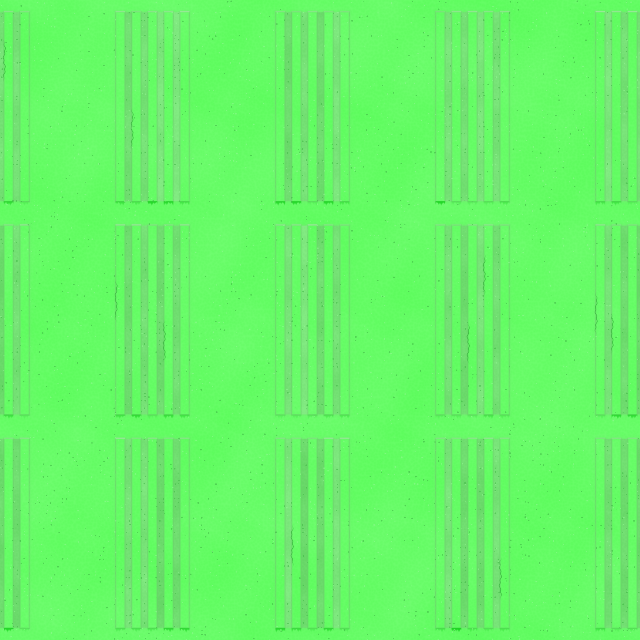
Reproduce this pattern procedurally as a three.js fragment shader.

```glsl
// Worn green sheet stamped with 4 x 3 groups of five tall thin bars.
// Each group is a repeated box distance; hashed tone, drips and cracks vary the
// bars, while wrapped cellular specks and whole-period sines keep it tiling.

#define GROUPS vec2(4.0, 3.0)
#define SHIFT 0.547
#define PITCH 0.0251
#define HALF_W 0.0066
#define HALF_H 0.1476
#define SOFT 0.0009
#define LINE 0.0011
#define GRAIN 0.035
#define DRIP_LEN 0.0085
#define CRACK_ODDS 0.22
#define TAU 6.2831853

varying vec2 vUv;

float hash(vec2 p) {
  return fract(sin(dot(p, vec2(127.1, 311.7))) * 43758.5453);
}

float inside(float d) {
  return 1.0 - smoothstep(-SOFT, SOFT, d);
}

// Wrapped cellular noise: distance to the nearest jittered point.
float cellular(vec2 uv, float n) {
  vec2 p = uv * n, base = floor(p);
  float near = 2.0;
  for (int j = -1; j <= 1; j++) {
    for (int i = -1; i <= 1; i++) {
      vec2 c = base + vec2(float(i), float(j));
      vec2 w = mod(c, n);
      vec2 point = c + vec2(hash(w), hash(w + 51.3));
      near = min(near, length(p - point));
    }
  }
  return near;
}

// Sparse round specks, one possible per cell.
float specks(vec2 uv, float n, float odds) {
  vec2 p = uv * n, c = mod(floor(p), n);
  vec2 point = 0.3 + 0.4 * vec2(hash(c + 7.1), hash(c + 19.7));
  float radius = 0.12 + 0.18 * hash(c + 3.3);
  float dotMask = 1.0 - smoothstep(radius * 0.5, radius, length(fract(p) - point));
  return dotMask * step(hash(c + 33.9), odds);
}

// Broad cloudiness from sines with whole periods.
float mottle(vec2 uv) {
  vec2 a = TAU * uv;
  float s = sin(2.0 * a.x + a.y + 1.5 * sin(3.0 * a.y - a.x));
  s += 0.6 * sin(5.0 * a.y - 3.0 * a.x + 2.0 * sin(4.0 * a.x));
  s += 0.4 * sin(9.0 * a.x + 7.0 * a.y + 2.0 * sin(6.0 * a.y));
  return 0.5 + 0.25 * s;
}

void main() {
  // Group and bar coordinates, in canvas units
  vec2 q = vUv * GROUPS + vec2(SHIFT, 0.0);
  vec2 id = mod(floor(q), GROUPS);
  vec2 d = (fract(q) - 0.5) / GROUPS;
  float bar = clamp(floor(d.x / PITCH + 0.5), -2.0, 2.0);
  float x = d.x - bar * PITCH;
  float gap = floor(d.x / PITCH);
  vec2 barId = id * 11.0 + vec2(bar, 5.0);
  float rowDist = abs(d.y) - HALF_H;
  float barDist = max(abs(x) - HALF_W, rowDist);
  float groupDist = max(abs(d.x) - 2.0 * PITCH - HALF_W, rowDist);

  // Ground
  float fine = cellular(vUv, 240.0) - 0.5;
  float cloud = mottle(vUv);
  vec3 col = mix(vec3(0.375, 0.99, 0.375), vec3(0.425, 0.99, 0.425), cloud);
  col += vec3(1.0, 0.15, 1.0) * fine * GRAIN;

  // Shaded gaps, each with its own tone and vertical streaks
  float seed = hash(id * 7.0 + vec2(gap, 2.0));
  float streak = sin(d.y * 45.0 + seed * 40.0) + 0.6 * sin(d.y * 130.0 + seed * 90.0);
  float tone = clamp(0.7 * seed + 0.15 + 0.12 * streak + 0.3 * fine, 0.0, 1.0);
  vec3 gapCol = mix(vec3(0.40, 0.84, 0.40), vec3(0.51, 0.92, 0.51), tone);
  float gapMask = inside(groupDist) * (1.0 - inside(barDist));
  col = mix(col, gapCol, gapMask);

  // Soft shade round the group and fine bar outlines
  float halo = exp(-max(groupDist, 0.0) / 0.002) * (1.0 - inside(groupDist));
  col = mix(col, vec3(0.46, 0.89, 0.46), 0.55 * halo);
  float outline = exp(-pow((barDist - 0.0008) / LINE, 2.0));
  col = mix(col, vec3(0.41, 0.82, 0.41), outline * (0.55 + 0.5 * fine));

  // Pale caps on the bar tops
  float across = inside(abs(x) - HALF_W - 0.001);
  float cap = exp(-pow((d.y - HALF_H - 0.001) / LINE, 2.0)) * across;
  col = mix(col, vec3(0.62, 0.92, 0.62), cap * (0.3 + 0.6 * hash(barId + 4.0)));

  // Ragged drips below the bars
  float wet = hash(barId + 9.0);
  float ragged = 0.65 + 0.35 * sin(x * 900.0 + wet * 30.0) * sin(x * 410.0 + wet * 70.0);
  float below = -HALF_H - d.y;
  float drip = smoothstep(-0.001, 0.001, below) * across;
  drip *= 1.0 - smoothstep(0.3, 1.0, below / (DRIP_LEN * ragged));
  col = mix(col, vec3(0.10, 0.83, 0.12), drip * (0.2 + 0.75 * wet * wet));

  // Occasional wandering cracks along a bar side
  float luck = hash(barId + 17.0);
  float wander = 0.0012 * sin(d.y * 210.0 + luck * 80.0) + 0.0007 * sin(d.y * 670.0);
  float reach = abs(d.y - 0.2 * (hash(barId + 23.0) - 0.5)) - 0.035;
  float crack = exp(-pow((x + HALF_W + wander) / 0.0008, 2.0));
  crack *= (1.0 - smoothstep(-0.015, 0.0, reach)) * step(luck, CRACK_ODDS);
  col = mix(col, vec3(0.22, 0.70, 0.24), 0.75 * crack * inside(rowDist));

  // Dark and pale specks, denser in the gaps
  col = mix(col, vec3(0.25, 0.72, 0.27), 0.6 * specks(vUv, 170.0, 0.06 + 0.12 * gapMask));
  col = mix(col, vec3(0.60, 0.97, 0.60), 0.5 * specks(vUv + 0.37, 190.0, 0.07));
  gl_FragColor = vec4(clamp(col, 0.0, 1.0), 1.0);
}
```
